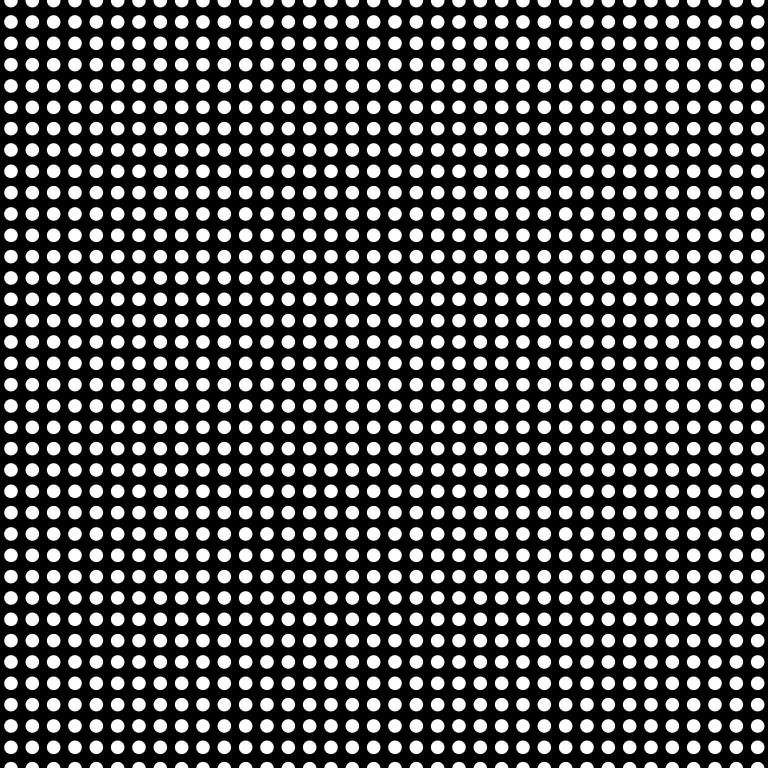
This pattern is drawn by a WebGL 1 fragment shader. Its source:

```glsl
precision highp float;

uniform vec2 u_resolution;

const float REPEATS = 36.0;                  // dots across and down
const vec2 DOT_CENTER = vec2(0.515, 0.97);   // position within a cell
const float DOT_RADIUS = 0.317;              // in cell widths
const vec3 BACKGROUND = vec3(0.0);
const vec3 DOT_COLOR = vec3(1.0);

// Offset from the nearest dot center, wrapping at cell borders
vec2 nearestDotOffset(vec2 cellPos, vec2 center) {
  return fract(cellPos - center + 0.5) - 0.5;
}

float circleDistance(vec2 p, float radius) {
  return length(p) - radius;
}

// Linear edge coverage over one pixel
float coverage(float dist, float pixel) {
  return clamp(0.5 - dist / pixel, 0.0, 1.0);
}

void main() {
  vec2 uv = gl_FragCoord.xy / u_resolution;
  float pixel = REPEATS / min(u_resolution.x, u_resolution.y);

  vec2 offset = nearestDotOffset(uv * REPEATS, DOT_CENTER);
  float dot_mask = coverage(circleDistance(offset, DOT_RADIUS), pixel);

  gl_FragColor = vec4(mix(BACKGROUND, DOT_COLOR, dot_mask), 1.0);
}
```
